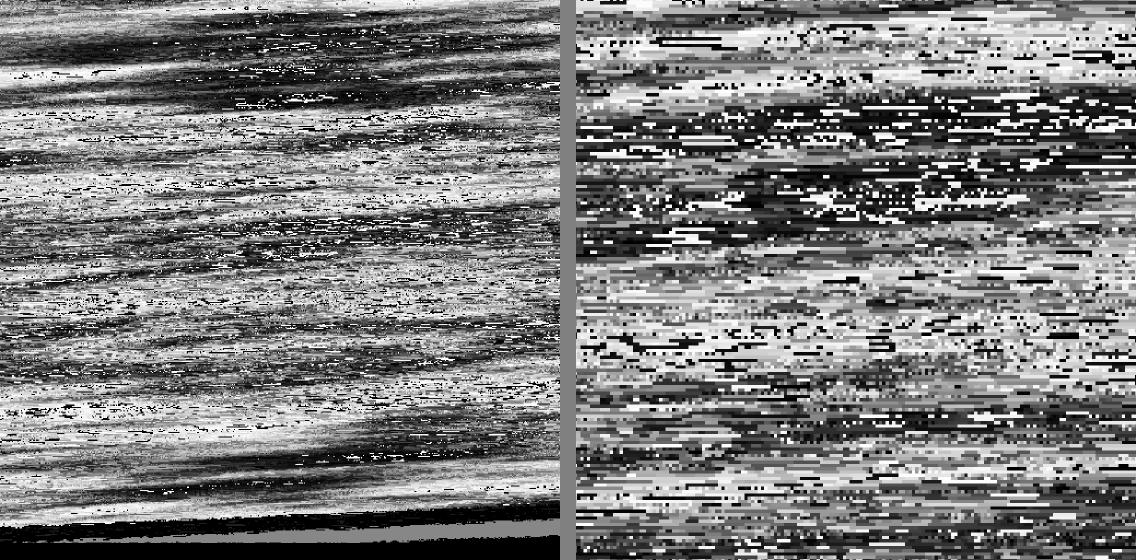
Left: the whole. Right: its middle third, enlarged.
Reproduce this texture procedurally as a WebGL 2 fragment shader.

```glsl
#version 300 es
precision highp float;
// Slanted grey streaks made of fine horizontal dashes, above a black floor.

#define GRID 512.0        // dash rows over the canvas height
#define BLOCK 24.0        // cells that share one dash length
#define LONGEST 17.0      // longest dash, in cells
#define SLOPE 0.065       // rise of the streaks
#define BEND 0.022        // waviness of the streaks
#define CONTRAST 5.2      // spread of the tones
#define DASH_NOISE 0.55   // tone difference between dashes
#define SPECKLE 0.30      // wrap-around specks
#define FLOOR_TOP 0.03    // height of the black floor

uniform vec2 u_resolution;
out vec4 fragColor;

float hash(vec2 p, float seed) {
    uvec3 q = uvec3(ivec3(vec3(p, seed)) + 32768);
    uint h = q.x * 1597334673u ^ q.y * 3812015801u ^ q.z * 2798796415u;
    h = (h ^ (h >> 16)) * 2246822519u;
    h = (h ^ (h >> 13)) * 3266489917u;
    h ^= h >> 16;
    return float(h >> 8) / 16777216.0;
}

// Value noise centred on zero.
float noise(vec2 p, float seed) {
    vec2 i = floor(p), f = fract(p);
    f = f * f * (3.0 - 2.0 * f);
    float low = mix(hash(i, seed), hash(i + vec2(1, 0), seed), f.x);
    float high = mix(hash(i + vec2(0, 1), seed), hash(i + vec2(1, 1), seed), f.x);
    return mix(low, high, f.y) - 0.5;
}

// First cell of the dash that covers this cell.
float dashStart(vec2 cell) {
    float shift = floor(BLOCK * hash(vec2(0, cell.y), 1.0));
    float x = cell.x + shift;
    float block = floor(x / BLOCK);
    float pick = hash(vec2(block, cell.y), 2.0);
    float len = floor(1.0 + LONGEST * pick * pick);
    float start = block * BLOCK + floor((x - block * BLOCK) / len) * len;
    return start - shift;
}

// Long streaks in three sizes, following bent slanted lines.
float streaks(vec2 p, float rough) {
    p.y -= SLOPE * p.x + BEND * noise(p * vec2(2.0, 7.0), 3.0);
    float broad = noise(p * vec2(1.6, 27.0), 4.0);
    float middle = noise(p * vec2(3.5, 68.0) + 0.37, 5.0);
    float fine = noise(p * vec2(8.0, 170.0) + 0.71, 6.0);
    return broad * mix(1.25, 0.85, rough) + 0.8 * middle + mix(0.45, 0.75, rough) * fine;
}

float tone(vec2 uv) {
    vec2 cell = floor(uv * GRID);
    vec2 dash = vec2(dashStart(cell), cell.y);
    vec2 p = (dash + 0.5) / GRID;
    float grain = hash(dash, 7.0) - 0.5;
    float jitter = hash(dash, 8.0) - 0.5;

    // The middle heights are rougher than the top and bottom.
    float rough = 1.0 - smoothstep(0.12, 0.42, abs(p.y - 0.47));
    rough = clamp(rough + 1.4 * noise(p * vec2(2.0, 18.0), 9.0), 0.0, 1.0);

    // Spread evenly over the greys, letting the extremes wrap.
    float level = streaks(p, rough) + DASH_NOISE * mix(0.65, 1.15, rough) * grain;
    float grey = 1.0 / (1.0 + exp(-CONTRAST * level));
    grey = fract(grey + SPECKLE * mix(0.3, 1.0, rough) * jitter);

    // Black wedge, mid-grey wedge and floor at the bottom.
    float edge = p.y + 0.005 * jitter;
    float blackTop = 0.058 + 0.042 * p.x;
    float greyTop = FLOOR_TOP + 0.043 * p.x;
    float greyBase = FLOOR_TOP + 0.035 * max(p.x - 0.6, 0.0);
    if (edge < blackTop) grey = 0.12 * step(0.9, hash(dash, 10.0));
    if (edge < greyTop) grey = 0.53;
    if (edge < greyBase) grey = 0.0;
    if (uv.y < FLOOR_TOP) grey = 0.0;
    return grey;
}

void main() {
    // Average four samples per pixel to smooth the edges.
    float sum = 0.0;
    for (int i = 0; i < 4; i++) {
        vec2 offset = vec2(i & 1, i >> 1) * 0.5 - 0.25;
        sum += tone((gl_FragCoord.xy + offset) / u_resolution);
    }
    fragColor = vec4(vec3(sum * 0.25), 1.0);
}
```
